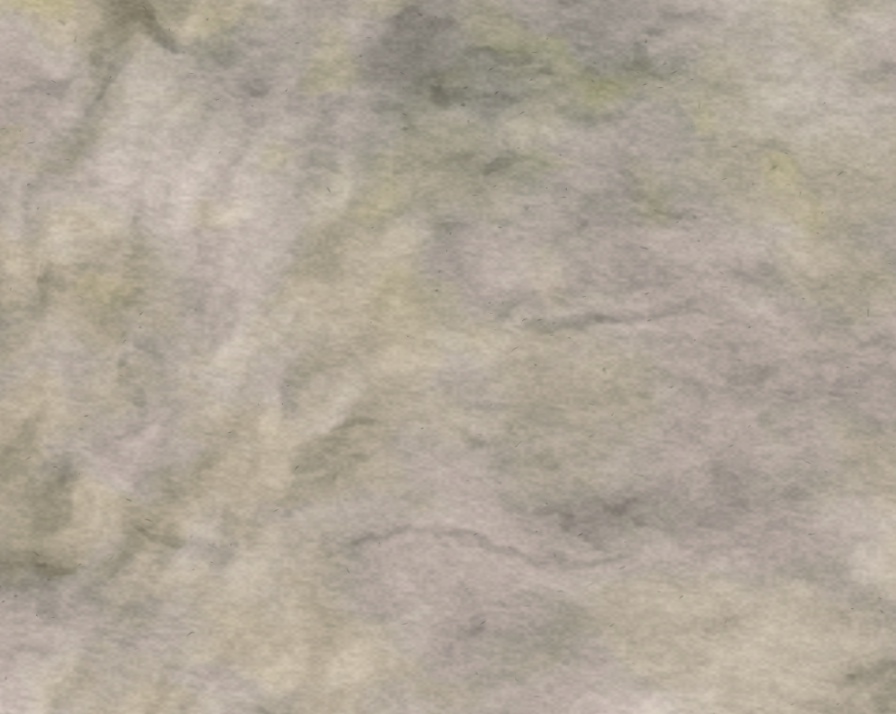
Write a Shadertoy shader that draws this texture.

```glsl
#define BASE vec3(0.700, 0.662, 0.615)
#define OCHRE vec3(0.010, 0.000, -0.032)
#define ROSE vec3(0.008, -0.005, 0.010)
#define SAGE vec3(-0.020, 0.003, 0.002)
#define LIME vec3(0.012, 0.016, -0.035)
#define CLOUD_CONTRAST 0.25
#define DAB_CONTRAST 0.060
#define GRAIN_CONTRAST 0.105
#define MOTTLE_CONTRAST 0.060
#define SPECK_DEPTH 0.11
#define CREASE_DEPTH 0.08

float hash(vec2 p) {
    vec3 q = fract(vec3(p.xyx) * 0.1031);
    q += dot(q, q.yzx + 33.33);
    return fract((q.x + q.y) * q.z);
}

float noise(vec2 p) {
    vec2 i = floor(p), f = fract(p);
    f = f * f * (3.0 - 2.0 * f);
    return mix(mix(hash(i), hash(i + vec2(1, 0)), f.x),
               mix(hash(i + vec2(0, 1)), hash(i + vec2(1, 1)), f.x), f.y);
}

float fbm(vec2 p) {
    float sum = 0.0, amp = 0.5;
    for (int i = 0; i < 5; i++) {
        sum += amp * noise(p);
        p = mat2(1.6, 1.2, -1.2, 1.6) * p + 17.3;
        amp *= 0.5;
    }
    return sum / 0.97;
}

vec2 rotate(vec2 p, float a) {
    float c = cos(a), s = sin(a);
    return vec2(c * p.x + s * p.y, c * p.y - s * p.x);
}

// Soft brush dabs: steep on the left, nearly level on the right
float dabs(vec2 p, float cell, float seed) {
    vec2 q = p / cell, id = floor(q);
    float sum = 0.0;
    for (int y = -1; y <= 1; y++)
    for (int x = -1; x <= 1; x++) {
        vec2 c = id + vec2(x, y);
        float r = hash(c + seed), s = hash(c + seed + 31.7);
        vec2 centre = c + vec2(r, s);
        float slope = mix(1.15, -0.12, smoothstep(0.3, 0.85, centre.x * cell));
        vec2 d = rotate(q - centre, slope + (hash(c + seed + 57.1) - 0.5) * 0.8);
        float body = smoothstep(1.0, 0.5, length(d / vec2(0.8, 0.2 + 0.2 * s)));
        sum += body * (2.0 * hash(c + seed + 83.9) - 1.0);
    }
    return sum;
}

// Small soft dark flecks, one at most per cell
float specks(vec2 p, float cell, float density) {
    vec2 q = p / cell, id = floor(q);
    float r = hash(id + 7.7), s = hash(id + 19.3);
    vec2 d = rotate(fract(q) - 0.3 - 0.4 * vec2(r, s), (r - 0.5) * 1.4);
    float mark = smoothstep(1.0, 0.0, length(d / vec2(0.14 + 0.14 * s, 0.13)));
    return mark * step(hash(id + 43.1), density) * (0.4 + 0.6 * r);
}

void mainImage(out vec4 fragColor, in vec2 fragCoord) {
    vec2 p = fragCoord / iResolution.y;
    vec2 warp = vec2(fbm(p * 12.0), fbm(p * 12.0 + 40.0)) - 0.5;
    vec2 w = p + 0.07 * warp;
    float right = smoothstep(0.25, 0.85, p.x);

    // Broad clouds follow two directions
    float steep = fbm(rotate(w, 1.0) * vec2(4.5, 10.0) + 5.0);
    float level = fbm(rotate(w, -0.12) * vec2(4.0, 10.0) + 23.0);
    float tone = (mix(steep, level, right) - 0.5) * CLOUD_CONTRAST;

    // Brushwork fades towards the right
    float brush = dabs(w, 0.15, 3.0) + 0.8 * dabs(w, 0.075, 61.0);
    tone += brush * DAB_CONTRAST * mix(0.95, 0.4, right);

    // Pale lower edge and left corner, shaded upper middle
    vec2 away = (w - vec2(0.72, 0.9)) * vec2(1.8, 4.0);
    float shade = exp(-dot(away, away));
    float glow = smoothstep(0.4, 0.0, w.y) + 1.6 * smoothstep(0.3, 0.0, length(w - vec2(0.08, 0.86)));
    tone += 0.026 * glow - 0.05 * shade;

    // Broken horizontal creases
    float ridge = abs(noise(w * vec2(2.2, 6.0) + 71.0) - 0.5);
    float broken = smoothstep(0.56, 0.76, noise(p * vec2(5.0, 9.0) + 13.0));
    tone -= CREASE_DEPTH * broken * smoothstep(0.06, 0.0, ridge);

    // Dark clumps gather in the shadows
    float cluster = smoothstep(0.04, -0.06, tone);
    float clump = smoothstep(0.6, 0.95, noise(w * vec2(28.0, 55.0) + 3.0));
    tone -= clump * cluster * MOTTLE_CONTRAST;
    tone -= SPECK_DEPTH * specks(w, 0.024, 0.02 + 0.3 * cluster * noise(p * 7.0 + 90.0));

    // Mottled paper and its fine level grain
    tone += (noise(rotate(w, -0.1) * vec2(22.0, 42.0) + 27.0) - 0.5) * MOTTLE_CONTRAST * 0.6;
    vec2 g = p + 0.008 * vec2(noise(p * 45.0), noise(p * 45.0 + 9.0));
    float grain = 0.55 * noise(rotate(g, -0.15) * vec2(75.0, 160.0))
                + 0.45 * noise(p * vec2(190.0, 260.0) + 11.0) - 0.5;
    tone += grain * GRAIN_CONTRAST;

    // Muted tints, cooler in the shadows
    float hue = fbm(w * vec2(6.0, 8.0) + 51.0);
    float tint = noise(p * vec2(90.0, 120.0) + 64.0) - 0.5;
    vec3 colour = BASE + tone * vec3(1.02, 1.0, 0.97);
    colour += ROSE * (smoothstep(0.45, 0.65, hue) + 0.8 * tint);
    colour += OCHRE * smoothstep(0.55, 0.32, hue) * mix(1.0, 0.6, right);
    colour += SAGE * (0.6 * shade + 0.6 * smoothstep(0.0, -0.08, tone));
    colour += LIME * smoothstep(0.62, 0.95, noise(w * vec2(13.0, 17.0) + 33.0)) * smoothstep(0.4, 0.8, p.y);
    fragColor = vec4(clamp(colour, 0.0, 1.0), 1.0);
}
```
